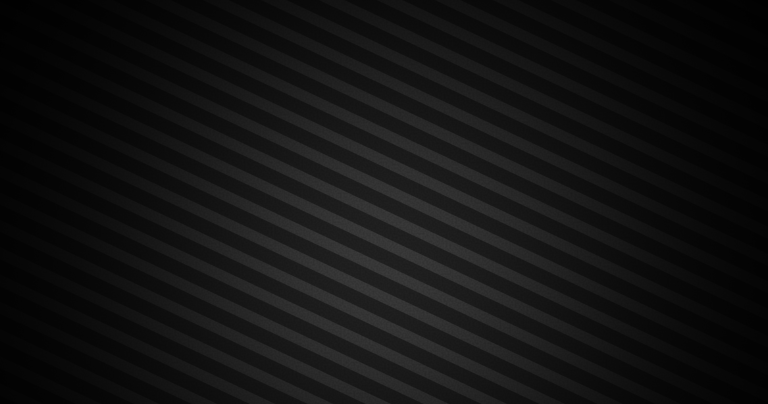
Reproduce this background procedurally as a Shadertoy shader.

```glsl
// Dark diagonal stripes under a soft spotlight, with a fine fabric grain.

// Lengths are in canvas heights, angles in radians.
const float STRIPE_ANGLE  = 0.44;   // downward tilt to the right
const float STRIPE_PERIOD = 0.0611; // distance between stripe centres
const float STRIPE_SHARE  = 0.44;   // lit part of each period
const float STRIPE_PHASE  = 0.5;    // periods from canvas centre to a stripe
const vec3  STRIPE_COLOR  = vec3(0.215);
const vec3  GROUND_COLOR  = vec3(0.122);
const vec2  GLOW_CENTER   = vec2(0.0, -0.14); // from the canvas centre
const float GLOW_RADIUS   = 0.62;
const float GRAIN_CELLS   = 210.0;  // grain cells per canvas height
const float GRAIN_AMOUNT  = 0.14;

// Pseudo-random unit gradient for a lattice point
vec2 hashGradient(vec2 cell) {
    vec3 p = fract(cell.xyx * vec3(0.1031, 0.1030, 0.0973));
    p += dot(p, p.yzx + 33.33);
    float angle = 6.28318 * fract((p.x + p.y) * p.z);
    return vec2(cos(angle), sin(angle));
}

float gradientNoise(vec2 p) {
    vec2 cell = floor(p);
    vec2 f = fract(p);
    vec2 blend = f * f * f * (f * (f * 6.0 - 15.0) + 10.0);
    float a = dot(hashGradient(cell), f);
    float b = dot(hashGradient(cell + vec2(1, 0)), f - vec2(1, 0));
    float c = dot(hashGradient(cell + vec2(0, 1)), f - vec2(0, 1));
    float d = dot(hashGradient(cell + vec2(1, 1)), f - vec2(1, 1));
    return mix(mix(a, b, blend.x), mix(c, d, blend.x), blend.y);
}

// Antialiased coverage of the repeating diagonal stripe
float stripeMask(vec2 p, float pixel) {
    float across = dot(p, vec2(sin(STRIPE_ANGLE), cos(STRIPE_ANGLE)));
    float toCenter = abs(fract(across / STRIPE_PERIOD - STRIPE_PHASE + 0.5) - 0.5);
    float edge = (toCenter - 0.5 * STRIPE_SHARE) * STRIPE_PERIOD;
    return 1.0 - smoothstep(-0.75 * pixel, 0.75 * pixel, edge);
}

void mainImage(out vec4 fragColor, in vec2 fragCoord) {
    vec2 p = (fragCoord - 0.5 * iResolution.xy) / iResolution.y;
    vec3 color = mix(GROUND_COLOR, STRIPE_COLOR, stripeMask(p, 1.0 / iResolution.y));

    // Spotlight falling off to near black
    vec2 fromGlow = (p - GLOW_CENTER) / GLOW_RADIUS;
    color *= exp(-dot(fromGlow, fromGlow));

    // Fabric grain
    color *= 1.0 + GRAIN_AMOUNT * gradientNoise((p + 2.0) * GRAIN_CELLS);

    fragColor = vec4(color, 1.0);
}
```
